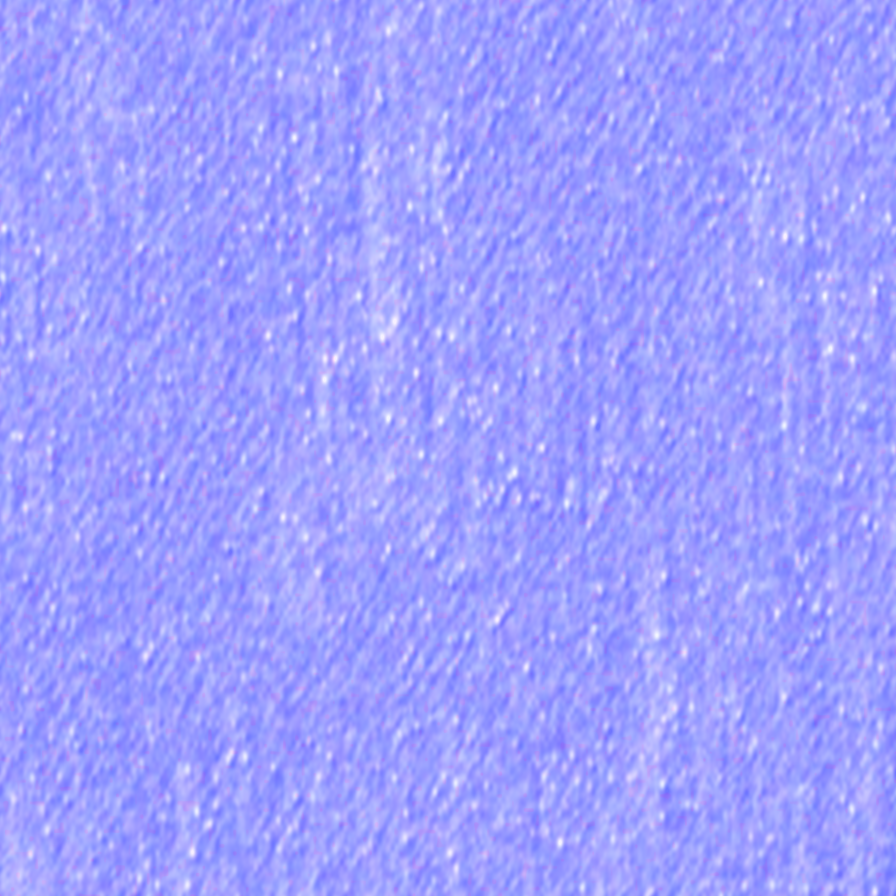
A WebGL 2 fragment shader for this texture map:

```glsl
#version 300 es
precision highp float;

uniform vec2 u_resolution;
out vec4 fragColor;

const float TAU = 6.2831853;
const vec2 TWILL = vec2(52.0, -30.0);   // diagonal ribs per canvas side
const float YARNS = 156.0;              // upright yarns, three per rib
const vec3 SHADE = vec3(0.44, 0.46, 1.0);
const vec3 CLOTH = vec3(0.61, 0.62, 1.0);
const vec3 GLINT = vec3(0.96, 0.95, 1.0);

float hash(vec2 cell, float seed) {
    uvec2 q = uvec2(ivec2(cell)) * uvec2(1597334673u, 3812015801u);
    uint n = (q.x ^ q.y ^ (uint(seed) * 2798796415u)) * 1597334673u;
    n = (n ^ (n >> 15)) * 2246822519u;
    n ^= n >> 13;
    return float(n >> 8) / 16777216.0;
}

// Smooth value noise, centred on zero
float noise(vec2 p, float seed) {
    vec2 i = floor(p);
    vec2 f = fract(p);
    f = f * f * (3.0 - 2.0 * f);
    float low = mix(hash(i, seed), hash(i + vec2(1, 0), seed), f.x);
    float high = mix(hash(i + vec2(0, 1), seed), hash(i + vec2(1, 1), seed), f.x);
    return mix(low, high, f.y) - 0.5;
}

// Raised stitches of random strength, stepping up along the ribs
float stitches(vec2 p, vec2 radius) {
    float sum = 0.0;
    float column = floor(p.x * YARNS);
    for (int k = -1; k <= 1; k++) {
        float yarn = column + float(k);
        float shift = yarn * TWILL.x / YARNS;
        float row = floor(p.y * -TWILL.y - shift);
        for (int j = -1; j <= 1; j++) {
            vec2 cell = vec2(yarn, row + float(j));
            vec2 jitter = vec2(hash(cell, 1.0), hash(cell, 2.0)) - 0.5;
            vec2 center = vec2((yarn + 0.5 + 0.5 * jitter.x) / YARNS,
                               (cell.y + 0.5 + 0.45 * jitter.y + shift) / -TWILL.y);
            vec2 d = (p - center) / radius;
            sum += pow(hash(cell, 3.0), 4.5) * exp(-dot(d, d));
        }
    }
    return sum;
}

// Diagonal ribs, leaning grains and long upright streaks
float weave(vec2 p, float wear) {
    float wobble = 0.9 * noise(p * vec2(24.0, 16.0), 4.0);
    float rib = sin(TAU * (dot(p, TWILL) + wobble));
    vec2 leaning = vec2(p.x - 0.4 * p.y, p.y);
    float grain = noise(leaning * vec2(155.0, 78.0), 5.0);
    float fuzz = noise(p * vec2(210.0, 130.0), 6.0);
    float streak = noise(p * vec2(115.0, 9.0), 7.0)
                 + 0.5 * noise(p * vec2(48.0, 5.0), 8.0);
    return 0.032 * rib * (1.0 - 0.6 * wear) + 0.15 * grain + 0.10 * fuzz
         + streak * mix(0.04, 0.13, wear);
}

// Shade to cloth to glint, spread by tone
vec3 palette(float tone) {
    vec3 dark = mix(CLOTH, SHADE, clamp(-tone / 0.17, 0.0, 1.0));
    return mix(dark, GLINT, clamp(tone / 0.34, 0.0, 1.0));
}

void main() {
    vec2 p = gl_FragCoord.xy / u_resolution;

    // Faded patches, drawn out along the yarns
    float wear = smoothstep(-0.2, 0.3, noise(p * vec2(9.0, 4.0), 9.0)
                                     + 0.4 * noise(p * vec2(26.0, 9.0), 10.0));

    // Lit stitches with a shadow on their lower right
    vec2 radius = vec2(0.0036, 0.0062);
    float lit = stitches(p, radius);
    float shadow = stitches(p + vec2(-0.005, 0.006), radius);
    float relief = mix(0.24, 0.32, wear) * lit - 0.11 * shadow;
    float tone = weave(p, wear) + relief - 0.008 + 0.012 * wear;

    // Slight violet and azure tint, with sparse pink flecks
    float tint = 0.035 * noise(p * vec2(120.0, 90.0), 11.0);
    float fleck = smoothstep(0.27, 0.46, noise(p * vec2(145.0, 125.0), 12.0));
    vec3 color = palette(tone) + vec3(1.0, -1.0, 0.0) * tint
               + vec3(0.045, -0.045, -0.02) * fleck;
    fragColor = vec4(clamp(color, 0.0, 1.0), 1.0);
}
```
